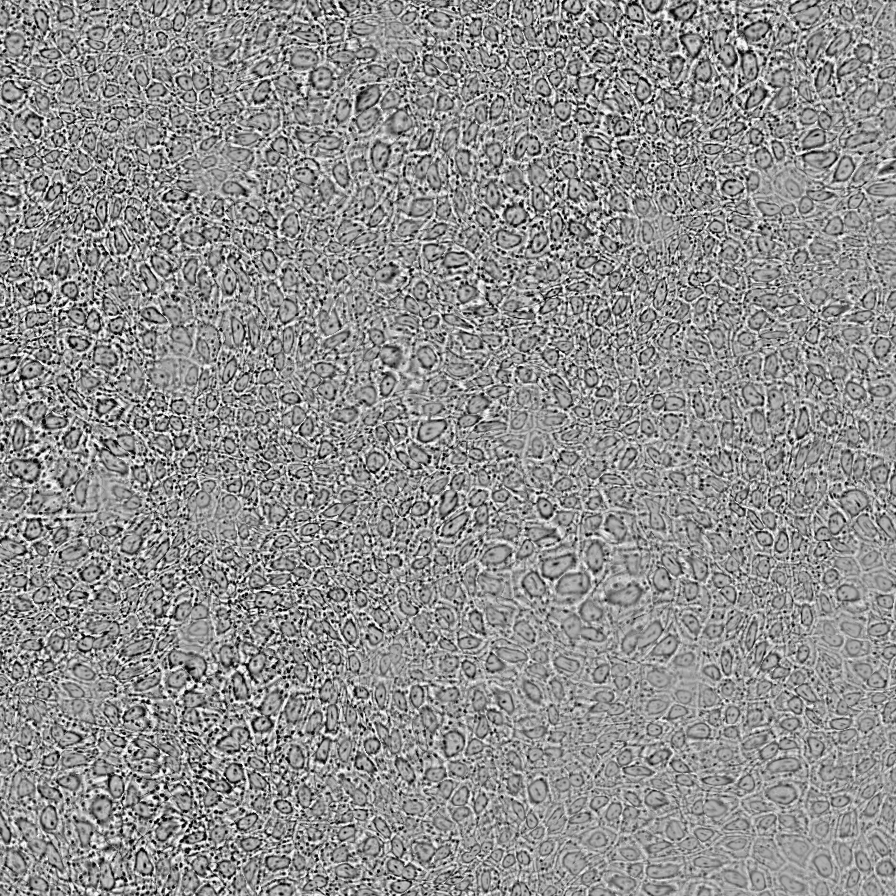
A Shadertoy shader for this texture:

```glsl
// Grey phase-contrast view of a crowded cell layer: ringed nuclei, bright borders, dark granules.

struct Cell { vec2 offset; vec2 id; float edge; };

vec2 hash2(vec2 c) {
    vec3 q = fract(c.xyx * vec3(0.1031, 0.1030, 0.0973));
    q += dot(q, q.yzx + 33.33);
    return fract((q.xx + q.yz) * q.zy);
}

mat2 rotation(float angle) {
    float c = cos(angle), s = sin(angle);
    return mat2(c, s, -s, c);
}

// Soft stroke of half width w around d = 0
float stroke(float d, float w) {
    return exp(-d * d / (w * w));
}

// Layered sines, each octave turned and bent by the ones before
vec2 waves(vec2 p, float frequency, int octaves) {
    vec2 sum = vec2(0.0);
    for (int i = 0; i < octaves; i++) {
        p = rotation(1.1) * p;
        sum += sin((p.yx + 0.35 * sum) * frequency + float(i) * 2.3) / frequency;
        frequency *= 1.7;
    }
    return sum;
}

// Cellular noise: offset from the nearest seed, its id, distance to the border
Cell cellular(vec2 p, float jitter) {
    vec2 base = floor(p), near = vec2(9.0), next = vec2(9.0), id = base;
    for (int y = -1; y <= 1; y++)
    for (int x = -1; x <= 1; x++) {
        vec2 c = base + vec2(x, y);
        vec2 r = c + 0.5 + jitter * (hash2(c) - 0.5) - p;
        if (dot(r, r) < dot(near, near)) {
            next = near;
            near = r;
            id = c;
        } else if (dot(r, r) < dot(next, next)) {
            next = r;
        }
    }
    return Cell(-near, id, dot(0.5 * (near + next), normalize(next - near)));
}

// Dark specks with a pale halo; density decides how many are strong
float granules(vec2 p, float scale, float density) {
    Cell c = cellular(p * scale, 0.9);
    float strength = hash2(c.id + 71.0).x;
    strength *= strength * density;
    float d = length(c.offset);
    return strength * (0.3 * stroke(d - 0.64, 0.2) - 0.9 * stroke(d, 0.32));
}

// Short curved fibres, dark with a pale flank
float fibres(vec2 p, float scale) {
    Cell c = cellular(p * scale, 0.95);
    float strength = hash2(c.id + 19.0).y;
    return strength * (0.26 * stroke(c.edge - 0.28, 0.12) - 0.42 * stroke(c.edge, 0.11));
}

// Signed distance to the wobbly ellipse of a nucleus, in cell units
float nucleusDistance(vec2 offset, vec2 seed) {
    vec2 q = rotation(seed.x * 6.283) * offset;
    vec2 radii = vec2(0.29 + 0.09 * seed.y, 0.19 + 0.09 * fract(seed.x * 7.0));
    float angle = atan(q.y, q.x);
    float wobble = 0.07 * sin(3.0 * angle + seed.y * 20.0);
    return (length(q / radii) - 1.0 + wobble) * radii.y;
}

float nucleusTone(float d, vec2 offset, vec2 seed) {
    float angle = atan(offset.y, offset.x);
    float ink = 0.75 + 0.25 * sin(2.0 * angle + seed.x * 30.0);
    float tone = 0.24 * stroke(d - 0.105, 0.05) + 0.1 * smoothstep(-0.03, -0.09, d);
    tone -= 0.58 * ink * stroke(d, 0.042);
    // Nucleoli
    for (int i = 0; i < 2; i++) {
        vec2 spot = 0.24 * (hash2(seed * 91.0 + float(i) * 13.0) - 0.5);
        tone -= 0.55 * stroke(length(offset - spot), 0.055);
    }
    return tone * (0.6 + 0.6 * seed.y);
}

float borderTone(float edge, float strength) {
    return strength * (0.26 * stroke(edge, 0.05) - 0.3 * stroke(edge - 0.105, 0.04));
}

// Crowding: clumps, a sparse lower right and a few smooth gaps
float crowding(vec2 p) {
    vec2 clump = waves(p + 3.0, 9.0, 4) * 9.0;
    float sparse = smoothstep(0.45, 1.15, 0.75 * p.x + 0.45 * (1.0 - p.y));
    Cell c = cellular(p * 6.0 + 2.0, 0.8);
    float gap = step(hash2(c.id + 5.0).x, 0.2) * smoothstep(0.28, 0.08, length(c.offset));
    float density = 1.0 + 0.13 * clump.x - 0.55 * sparse;
    return clamp(density * (1.0 - 0.6 * gap), 0.2, 1.25);
}

void mainImage(out vec4 fragColor, in vec2 fragCoord) {
    vec2 p = fragCoord / iResolution.y;
    vec2 warp = waves(p, 13.0, 6);
    vec2 bent = p + 0.17 * warp;
    float density = crowding(p);

    // Cells and their nuclei
    Cell cell = cellular(bent * 34.0, 0.78);
    vec2 seed = hash2(cell.id + 43.0);
    float d = nucleusDistance(cell.offset, seed);
    float outside = smoothstep(-0.06, 0.08, d);
    float outline = nucleusTone(d, cell.offset, seed);
    outline += outside * borderTone(cell.edge, 0.6 + 0.5 * seed.x);

    // Cytoplasm, quieter inside the nuclei
    float grain = granules(p + 0.08 * warp, 180.0, 1.25) + granules(p + 0.37, 235.0, 0.6);
    float matter = (grain + fibres(bent, 88.0)) * mix(0.4, 1.0, outside);

    float backgroundGrey = 0.64;
    float contrast = 0.78;
    float tone = outline * mix(0.3, 1.0, density) + matter * density;
    fragColor = vec4(vec3(clamp(backgroundGrey + contrast * tone, 0.03, 0.97)), 1.0);
}
```
